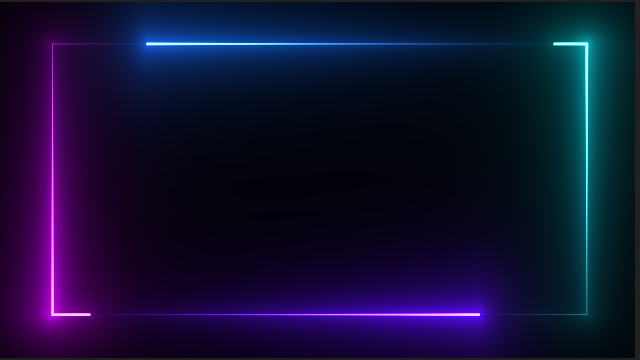
Give the GLSL for this background, as a WebGL 2 fragment shader.

```glsl
#version 300 es
precision highp float;
// Neon frame: four fading light beams trace a rectangle and glow on near-black.
uniform vec2 u_resolution;
out vec4 outColor;

// Strength runs from s.x at a to s.y at b; returns (line, glow).
vec2 segment(vec2 p, vec2 a, vec2 b, vec2 s) {
  vec2 ab = b - a;
  float along = dot(p - a, ab) / dot(ab, ab);
  float t = clamp(along, 0.0, 1.0);
  float d = length(p - a - ab * t);
  float strength = mix(s.x, s.y, t);
  float halfWidth = mix(0.0009, 0.0038, strength * strength);
  float line = clamp((halfWidth - d) * u_resolution.y + 0.5, 0.0, 1.0);
  // The glow drops faster beyond the ends than beside the line
  float reach = d + 0.4 * abs(along - t) * length(ab);
  float glow = 0.45 * exp(-reach * 36.0) + 0.58 * exp(-reach * 8.0);
  return vec2(line * strength, glow * pow(strength, 0.9));
}

// Joins two segments: the brighter line, a rounded blend of the glows.
vec2 join(vec2 a, vec2 b) {
  return vec2(max(a.x, b.x), length(vec2(a.y, b.y)));
}

// A beam bends around two corners, from its bright head to its faint tail.
vec2 bentBeam(vec2 p, vec2 head, vec2 c1, vec2 c2, vec2 tail) {
  vec2 beam = segment(p, head, c1, vec2(0.7, 0.85));
  beam.x = segment(p, head, c1, vec2(1.0)).x;
  beam.y *= 0.6;
  beam = join(beam, segment(p, c1, c2, vec2(1.0, 0.3)));
  vec2 end = segment(p, c2, tail, vec2(0.3, 0.0));
  return join(beam, end * vec2(1.0, 0.5));
}

// Tinted glow, with a line that whitens where the beam is strong.
vec3 shade(vec2 beam, vec3 tint) {
  vec3 lineColor = mix(tint, vec3(1.0), 0.25 + 0.55 * beam.x * beam.x);
  return tint * beam.y + lineColor * min(beam.x * 1.6, 1.0);
}

void main() {
  vec2 p = gl_FragCoord.xy / u_resolution * vec2(16.0 / 9.0, 1.0);

  // Frame corners and beam heads
  vec2 lo = vec2(0.146, 0.126), hi = vec2(1.630, 0.878);
  vec2 blueHead = vec2(0.410, hi.y), cyanHead = vec2(1.541, hi.y);
  vec2 violetHead = vec2(1.330, lo.y), magentaHead = vec2(0.248, lo.y);

  // Beams
  vec2 magenta = bentBeam(p, magentaHead, lo, vec2(lo.x, hi.y), blueHead);
  vec2 cyan = bentBeam(p, cyanHead, hi, vec2(hi.x, lo.y), violetHead);
  vec2 blue = segment(p, blueHead, cyanHead, vec2(1.0, 0.0));
  vec2 violet = segment(p, violetHead, magentaHead, vec2(1.0, 0.0));

  vec3 color = vec3(0.001, 0.001, 0.010);
  color += shade(magenta, vec3(0.74, 0.0, 0.90));
  color += shade(cyan, vec3(0.02, 0.62, 0.66));
  color += shade(blue, vec3(0.06, 0.38, 0.88));
  color += shade(violet, vec3(0.38, 0.03, 1.05));

  // Thin grey rim along the top, right and bottom
  float rim = max(p.x - 1.764, abs(p.y - 0.5) - 0.4945);
  color = mix(color, vec3(0.13), clamp(rim * u_resolution.y + 0.5, 0.0, 1.0));

  outColor = vec4(min(color, 1.0), 1.0);
}
```
